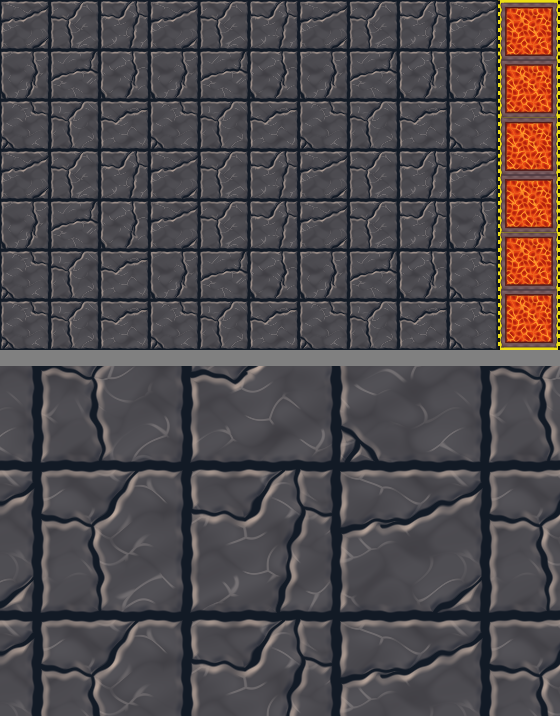
Top: the whole. Bottom: its middle third, enlarged.
Give the GLSL for this texture, as a WebGL 2 fragment shader.

```glsl
#version 300 es
precision highp float;
// Cracked stone paving, 10 by 7 slabs, beside a column of six lava pits.
// Slabs come from seven crack layouts repeated every three columns; bevels are
// lit from distance fields, and cellular noise makes the scratches and lava.
uniform vec2 u_resolution;
out vec4 fragColor;

vec2 hash2(vec2 p) {
  return fract(sin(vec2(dot(p, vec2(127.1, 311.7)), dot(p, vec2(269.5, 183.3)))) * 4375.85);
}

// Distances to the nearest and second nearest cell centre
vec2 cellular(vec2 p) {
  vec2 cell = floor(p), near = vec2(9.0);
  for (int y = -1; y <= 1; y++)
    for (int x = -1; x <= 1; x++) {
      vec2 c = cell + vec2(x, y);
      float d = length(c + 0.1 + 0.8 * hash2(c) - p);
      near = d < near.x ? vec2(d, near.x) : vec2(near.x, min(near.y, d));
    }
  return near;
}

float segment(vec2 p, vec2 a, vec2 b) {
  vec2 ab = b - a;
  return length(p - a - ab * clamp(dot(p - a, ab) / dot(ab, ab), 0.0, 1.0));
}

// Three arms meeting at a joint
float fork(vec2 p, vec2 joint, vec2 a, vec2 b, vec2 c) {
  return min(segment(p, joint, a), min(segment(p, joint, b), segment(p, joint, c)));
}

float box(vec2 p, vec2 halfSize) {
  vec2 d = abs(p) - halfSize;
  return length(max(d, 0.0)) + min(max(d.x, d.y), 0.0);
}

// Cracks of one slab, chosen by its row kind and column phase
float cracks(vec2 q, int kind, int phase) {
  q += 0.014 * sin(q.yx * 17.0 + float(kind)) + 0.008 * sin(q.yx * 43.0);
  if (phase == 1 && kind == 1)
    return min(fork(q, vec2(0.8, 0.62), vec2(0.9, 1), vec2(1, 0.5), vec2(0.38, 0.55)),
               segment(q, vec2(0.38, 0.55), vec2(0, 0.4)));
  if (phase == 1)
    return min(fork(q, vec2(0.36, 0.6), vec2(0, 0.68), vec2(0.44, 0), vec2(0.58, 0.83)),
               segment(q, vec2(0.58, 0.83), vec2(0.68, 1)));
  if (kind == 1)
    return min(fork(q, vec2(0.72, 0.58), vec2(0.64, 1), vec2(0.54, 0), vec2(0.7, 0.3)),
               segment(q, vec2(0, 0.22), vec2(0.14, 0)));
  if (kind == 0 && phase == 0)
    return min(fork(q, vec2(0.52, 0.66), vec2(0, 0.58), vec2(1, 0.86), vec2(0.3, 0.59)),
               segment(q, vec2(0.66, 0), vec2(1, 0.27)));
  if (kind == 0)
    return min(fork(q, vec2(0.38, 0.64), vec2(0, 0.72), vec2(0.66, 1), vec2(0.5, 0.8)),
               min(fork(q, vec2(0.77, 0.74), vec2(0.72, 1), vec2(1, 0.64), vec2(0.68, 0.35)),
                   segment(q, vec2(0.68, 0.35), vec2(0.62, 0))));
  if (phase == 0)
    return min(fork(q, vec2(0.68, 0.78), vec2(0.6, 1), vec2(1, 0.7), vec2(0.72, 0.75)),
               fork(q, vec2(0.14, 0.16), vec2(0, 0.3), vec2(0.32, 0), vec2(0.08, 0)));
  return min(fork(q, vec2(0.3, 0.58), vec2(0, 0.63), vec2(0.57, 0.74), vec2(0.4, 0.62)),
             segment(q, vec2(0.57, 0.74), vec2(1, 0.82)));
}

// Signed distance from the dark joints and cracks, positive on stone
float stoneDepth(vec2 q, int kind, int phase) {
  vec2 worn = q - 0.5 + 0.006 * sin(q.yx * 21.0 + float(phase)) + 0.003 * sin(q.yx * 57.0);
  float crackWidth = 0.013 + 0.006 * sin(q.x * 9.0 + q.y * 13.0);
  return min(-box(worn, vec2(0.472)), cracks(q, kind, phase) - crackWidth);
}

vec3 stone(vec2 q, int kind, int phase, float px) {
  float seed = float(kind * 3 + phase);
  float depth = stoneDepth(q, kind, phase);
  float slope = (stoneDepth(q + vec2(0.015, -0.015), kind, phase) - depth) / 0.021;
  // Uneven face with short broken scratches
  float mottling = sin(q.x * 8.0 + 3.0 * sin(q.y * 7.0 + seed)) + 0.6 * sin(q.y * 19.0 - q.x * 11.0 + seed);
  vec2 cells = cellular(q * vec2(3.6, 5.0) + 0.25 * sin(q.yx * 14.0 + seed) + seed * 7.0);
  float scratch = (1.0 - smoothstep(0.02, 0.11, cells.y - cells.x)) * smoothstep(0.0, 0.9, mottling);
  vec3 col = vec3(0.305, 0.30, 0.32) + 0.014 * mottling + scratch * vec3(0.13, 0.12, 0.11);
  col -= 0.035 * smoothstep(0.35, 0.75, cells.x);
  // Chipped pale bevel, brightest facing the upper left
  float wear = 0.65 + 0.35 * sin(q.x * 23.0 + seed * 2.0) * sin(q.y * 19.0 + seed);
  float rim = 1.0 - smoothstep(0.022, 0.058, depth);
  col = mix(col, vec3(0.70, 0.63, 0.59), rim * wear * (0.55 + 0.42 * slope));
  col = mix(col, vec3(0.13, 0.15, 0.20), rim * 0.5 * max(-slope, 0.0));
  return mix(vec3(0.07, 0.10, 0.145), col, smoothstep(-0.5 * px, 0.6 * px + 0.008, depth));
}

vec3 lavaStrip(vec2 p, float px) {
  vec2 q = p - vec2(10.58, 0.627);
  q.y -= 1.149 * clamp(floor(q.y / 1.149 + 0.5), 0.0, 5.0);
  // Yellow border with black dashes
  float dash = smoothstep(-0.2, 0.2, sin(p.y * 40.0)) * smoothstep(0.575, 0.59, abs(q.x));
  vec3 col = mix(vec3(0.93, 0.87, 0.08), vec3(0.08, 0.07, 0.05), dash);
  // Mauve frame with a scalloped rim and a joint between pits
  float frame = box(q, vec2(0.558, 0.576)) + 0.012 * sin(q.y * 33.0) * step(0.5, abs(q.x));
  vec3 mauve = vec3(0.45, 0.34, 0.35) + 0.05 * sin(q.x * 29.0) * sin(q.y * 31.0);
  mauve = mix(mauve, vec3(0.29, 0.22, 0.25), smoothstep(-0.035, 0.0, frame));
  col = mix(mauve, col, smoothstep(-0.5 * px, 0.5 * px, frame));
  // Molten cells with glowing seams
  float pit = box(q, vec2(0.475, 0.49));
  vec2 cells = cellular(q * 8.5 + 0.2 * sin(q.yx * 19.0) + 20.0);
  float seam = 1.0 - smoothstep(0.04, 0.32, cells.y - cells.x);
  vec3 lava = mix(vec3(0.70, 0.13, 0.05), vec3(0.90, 0.27, 0.08), smoothstep(0.1, 0.55, cells.x));
  lava = mix(lava, vec3(1.0, 0.60, 0.17), seam * (0.65 + 0.35 * sin(q.x * 17.0 + q.y * 13.0)));
  lava = mix(lava, vec3(0.32, 0.10, 0.09), smoothstep(-0.05, -0.01, pit));
  return mix(lava, col, smoothstep(-0.5 * px, 0.5 * px, pit));
}

void main() {
  float px = 7.0 / u_resolution.y;
  vec2 p = gl_FragCoord.xy * px;
  vec2 grid = vec2(p.x / 0.996, p.y);
  int column = int(grid.x), row = 6 - int(grid.y);
  // The layout cycle slips by one row in the lower middle
  bool middle = column > 2 && column < 9;
  int kind = row < 4 ? row % 3 : middle ? row - 4 : min(row - 3, 2);
  vec3 col = grid.x < 10.0 ? stone(fract(grid), kind, column % 3, px) : lavaStrip(p, px);
  fragColor = vec4(col, 1.0);
}
```
